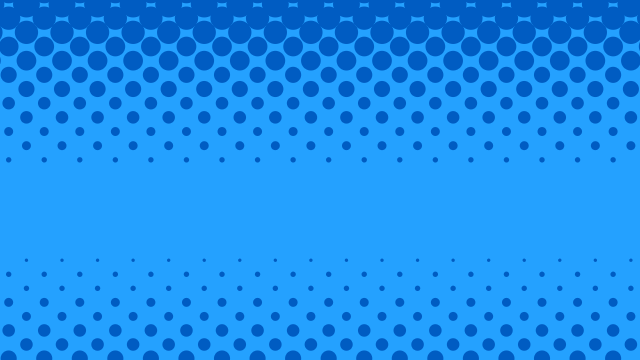
A Shadertoy shader for this background:

```glsl
const vec3 SKY_BLUE = vec3(0.14, 0.63, 1.0);
const vec3 DEEP_BLUE = vec3(0.0, 0.36, 0.76);

// Lengths are fractions of the canvas height
const float COLUMN_STEP = 0.098765;
const float COLUMN_START = 0.0241;
const float UPPER_START = 0.5560;
const float UPPER_STEP = 0.03935;
const float LOWER_START = 0.2771;
const float LOWER_STEP = 0.0390;
const float BASE_RADIUS = 0.0074;
const float RADIUS_GROWTH = 0.00498;
const float MIN_RADIUS = 0.0046;

// Distance to the dots of one band; p.y grows outward from its first row.
// Radii grow every second row, and phase selects where those pairs begin.
float dotBand(vec2 p, float rowStep, float phase) {
    float nearestRow = round(p.y / rowStep);
    float dist = 1.0;
    for (int k = -1; k <= 1; k++) {
        float row = nearestRow + float(k);
        if (row < 0.0) continue;
        float stagger = 0.5 * mod(row + phase, 2.0);
        float column = p.x / COLUMN_STEP - stagger;
        float dx = (column - round(column)) * COLUMN_STEP;
        float size = floor((row + 1.0) * 0.5 - phase);
        float radius = max(MIN_RADIUS, BASE_RADIUS + RADIUS_GROWTH * size);
        dist = min(dist, length(vec2(dx, p.y - row * rowStep)) - radius);
    }
    return dist;
}

void mainImage(out vec4 fragColor, in vec2 fragCoord) {
    vec2 p = fragCoord / iResolution.y;
    float x = p.x - COLUMN_START;

    // Bands growing toward the upper and lower edges
    float upper = dotBand(vec2(x, p.y - UPPER_START), UPPER_STEP, 0.0);
    float lower = dotBand(vec2(x, LOWER_START - p.y), LOWER_STEP, 1.0);

    // Antialiased dots over the flat ground
    float coverage = clamp(0.5 - min(upper, lower) * iResolution.y, 0.0, 1.0);
    fragColor = vec4(mix(SKY_BLUE, DEEP_BLUE, coverage), 1.0);
}
```
